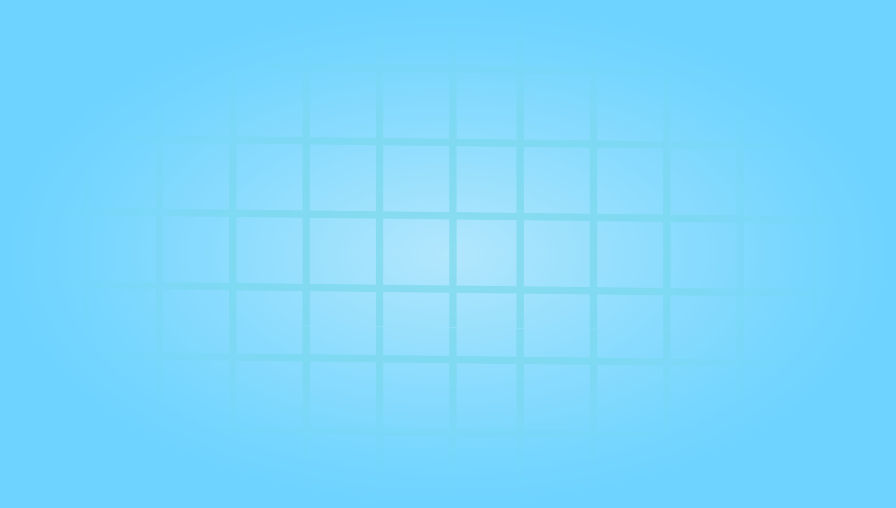
This background is drawn by a Shadertoy shader. Its source:

```glsl
#define SKY_COLOR vec3(0.430, 0.830, 1.000)
#define GLOW_COLOR vec3(0.700, 0.906, 0.990)
#define LINE_COLOR vec3(0.450, 0.840, 0.910)
#define LINE_OPACITY 0.6
#define GLOW_FALLOFF 1.2
#define PITCH 0.0819
#define LINE_HALF_WIDTH 0.0041
#define SEAM vec2(0.0430, -0.0785)
#define SEAM_HALF_GAP vec2(0.0375, 0.0393)
#define ROW_TILT 0.0115
#define TICK_DROP 0.0035

// Distance to evenly spaced lines mirrored about a narrower central cell
float lineDistance(float fromSeam, float halfGap) {
    float d = abs(fromSeam) - halfGap;
    return abs(d - PITCH * max(round(d / PITCH), 0.0));
}

float stroke(float dist, float halfWidth, float pixel) {
    return 1.0 - smoothstep(-0.6 * pixel, 0.6 * pixel, dist - halfWidth);
}

void mainImage(out vec4 fragColor, in vec2 fragCoord) {
    float pixel = 1.0 / iResolution.x;
    vec2 p = (fragCoord - 0.5 * iResolution.xy) * pixel;

    // Elliptical glow reaching the canvas edges
    float radius = length(2.0 * fragCoord / iResolution.xy - 1.0);
    float fade = clamp(1.0 - radius, 0.0, 1.0);
    vec3 color = mix(SKY_COLOR, GLOW_COLOR, pow(fade, GLOW_FALLOFF));

    // Upright columns and slightly tilted rows
    vec2 fromSeam = vec2(p.x, p.y + ROW_TILT * p.x) - SEAM;
    float column = stroke(lineDistance(fromSeam.x, SEAM_HALF_GAP.x), LINE_HALF_WIDTH, pixel);
    float row = stroke(lineDistance(fromSeam.y, SEAM_HALF_GAP.y), LINE_HALF_WIDTH, pixel);

    // Thin pale breaks where the columns cross the seam
    float tick = column * stroke(abs(fromSeam.y + TICK_DROP), 0.0005, pixel);
    float grid = max(column, row) * (1.0 - 0.8 * tick);

    float opacity = LINE_OPACITY * smoothstep(0.0, 0.6, fade);
    fragColor = vec4(mix(color, LINE_COLOR, grid * opacity), 1.0);
}
```
